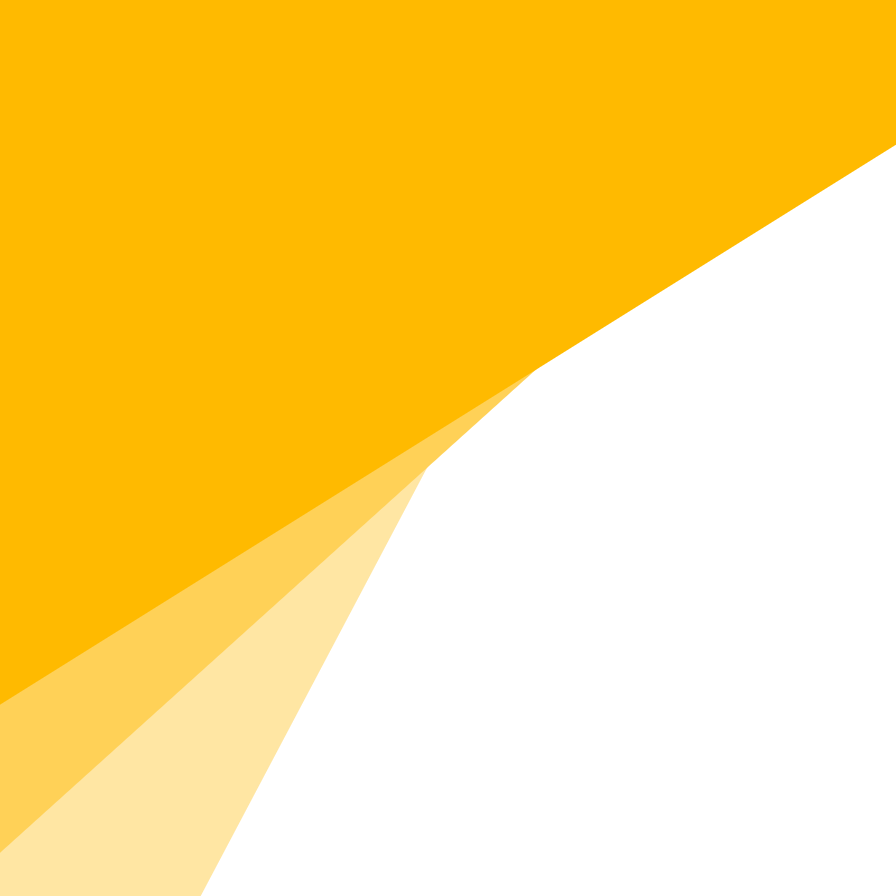
This background is drawn by a WebGL 1 fragment shader. Its source:

```glsl
precision highp float;
// Flat golden field with two paler folded wedges fanning over white.

uniform vec2 u_resolution;

// Colours, from the back layer to the front
const vec3 WHITE = vec3(1.0);
const vec3 PALE_GOLD = vec3(1.0, 0.90, 0.64);
const vec3 SOFT_GOLD = vec3(1.0, 0.82, 0.34);
const vec3 GOLD = vec3(1.0, 0.73, 0.0);

// Each layer fills the left side of a line from START to END
const vec2 PALE_START = vec2(0.2240, 0.0);
const vec2 PALE_END = vec2(0.4766, 0.4779);
const vec2 SOFT_START = vec2(0.0, 0.0482);
const vec2 SOFT_END = vec2(0.5964, 0.5859);
const vec2 GOLD_START = vec2(0.0, 0.2135);
const vec2 GOLD_END = vec2(1.0, 0.8385);

// Signed distance to a line, positive on its left side
float lineDistance(vec2 p, vec2 start, vec2 end) {
  vec2 direction = normalize(end - start);
  return dot(p - start, vec2(-direction.y, direction.x));
}

// Half-plane coverage with an edge one pixel wide
float leftOf(vec2 p, vec2 start, vec2 end, float pixel) {
  return clamp(lineDistance(p, start, end) / pixel + 0.5, 0.0, 1.0);
}

void main() {
  vec2 p = gl_FragCoord.xy / u_resolution;
  float pixel = 1.0 / min(u_resolution.x, u_resolution.y);

  // Paint the layers from back to front
  vec3 color = WHITE;
  color = mix(color, PALE_GOLD, leftOf(p, PALE_START, PALE_END, pixel));
  color = mix(color, SOFT_GOLD, leftOf(p, SOFT_START, SOFT_END, pixel));
  color = mix(color, GOLD, leftOf(p, GOLD_START, GOLD_END, pixel));

  gl_FragColor = vec4(color, 1.0);
}
```
